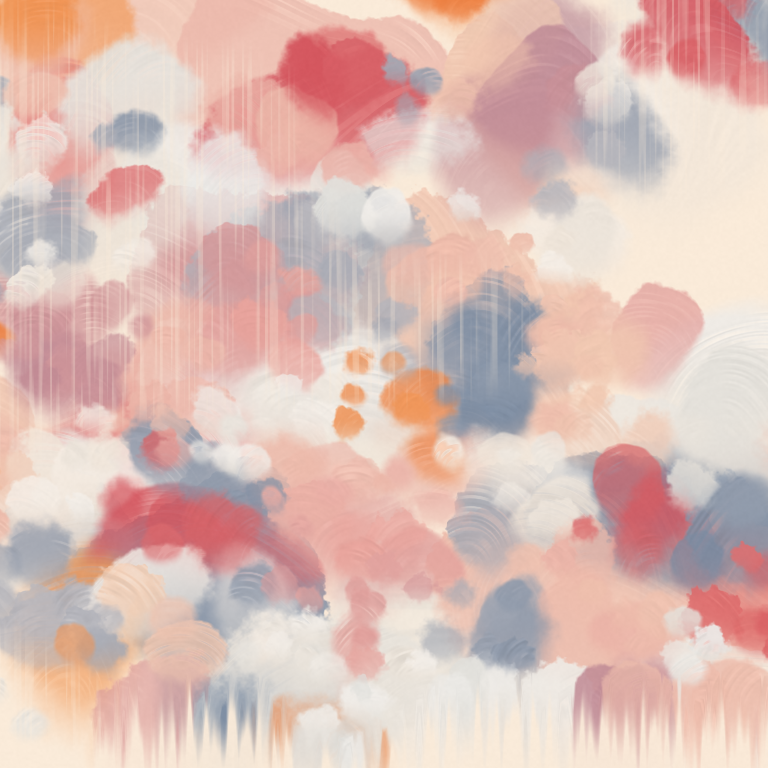
A Shadertoy shader for this background:

```glsl
// Painterly clouds: round brush dabs in pastel pigments over a cream ground.
// Jittered grids of dabs, coarse to fine, take their pigment from warped
// colour clusters; each has a firm crown, a fading base and bristle arcs.

#define GROUND vec3(0.98, 0.92, 0.85)
#define WHITE vec3(0.97, 0.96, 0.95)
#define CLUSTERS 7.0        // colour clusters across the canvas
#define SEED 4.0
#define EDGE 0.006          // width of the firmest edge
#define BRISTLES 330.0      // bristle lines across the canvas
#define BRISTLE_DEPTH 0.16
#define BARE 0.88           // lower value leaves more ground unpainted
#define DRIP 0.10           // height of the dripping hem
#define GRAIN 0.018

float hash(vec2 p) {
    vec3 q = fract(p.xyx * 0.1031);
    q += dot(q, q.yzx + 33.33);
    return fract((q.x + q.y) * q.z);
}

vec2 hash2(vec2 p) { return vec2(hash(p), hash(p + 57.0)); }

float noise(vec2 p) {
    vec2 i = floor(p), f = fract(p);
    f = f * f * (3.0 - 2.0 * f);
    return mix(mix(hash(i), hash(i + vec2(1, 0)), f.x),
               mix(hash(i + vec2(0, 1)), hash(i + 1.0), f.x), f.y);
}

float fbm(vec2 p) {
    return 0.55 * noise(p) + 0.3 * noise(p * 2.1 + 7.0) + 0.15 * noise(p * 4.3 + 19.0);
}

// Pigment family from u, shade within the family from v
vec3 pigment(float u, float v) {
    if (u < 0.29) return mix(vec3(0.84, 0.86, 0.86), vec3(0.97, 0.90, 0.83), v);
    if (u < 0.50) return mix(vec3(0.91, 0.67, 0.64), vec3(0.95, 0.81, 0.70), v);
    if (u < 0.72) return mix(vec3(0.43, 0.51, 0.61), vec3(0.76, 0.74, 0.75), v);
    if (u < 0.85) return mix(vec3(0.69, 0.50, 0.57), vec3(0.93, 0.65, 0.61), v);
    if (u < 0.93) return mix(vec3(0.80, 0.26, 0.32), vec3(0.91, 0.52, 0.48), v);
    return mix(vec3(0.92, 0.41, 0.16), vec3(0.95, 0.64, 0.38), v);
}

// Nearest cluster gives the pigment; x = family, y = shade
vec2 cluster(vec2 p) {
    vec2 g = p * CLUSTERS + 1.2 * (vec2(fbm(p * 6.0), fbm(p * 6.0 + 31.0)) - 0.5);
    vec2 cell = floor(g), best = cell;
    float nearest = 9.0;
    for (int j = -1; j <= 1; j++)
    for (int i = -1; i <= 1; i++) {
        vec2 id = cell + vec2(i, j);
        vec2 d = id + 0.15 + 0.7 * hash2(id + SEED) - g;
        if (dot(d, d) < nearest) { nearest = dot(d, d); best = id; }
    }
    // Low-discrepancy steps share out the families; orange sits in the middle
    float family = 0.96 + dot(best - 3.0, vec2(0.7549, 0.5698));
    return vec2(fract(family + 0.06 * (hash(best + 3.0) - 0.5)), hash(best + 11.0));
}

bool isBare(vec2 p) {
    return noise(p * 3.0 + SEED * 5.0) + 0.35 * length(p - 0.5) > BARE;
}

// One layer of dabs, upper rows first so lower billows overlap them
void dabs(inout vec3 col, vec2 p, float grid, float cover, float seed) {
    vec2 sway = vec2(noise(p * 4.0 + seed), noise(p * 4.0 + seed + 23.0)) - 0.5;
    vec2 g = p * grid + 0.9 * sway, cell = floor(g);
    float lump = 0.3 * (fbm(g * 1.8 + seed) - 0.5);
    float ragged = grid * 0.03 * (fbm(p * 85.0 + seed) - 0.5);
    for (int j = 1; j >= -1; j--)
    for (int i = -1; i <= 1; i++) {
        vec2 id = cell + vec2(i, j), key = id + seed;
        vec2 jitter = hash2(key) - 0.5;
        vec2 centre = id + 0.5 + 0.6 * jitter, at = centre / grid;
        float group = smoothstep(0.3, 0.6, noise(at * 4.5 + seed));
        if (hash(key + 5.0) > cover * mix(group, 1.0, cover * cover) || isBare(at)) continue;

        // Silhouette: firm crown, soft base
        vec2 d = g - centre;
        float radius = mix(0.55, 0.85, hash(key + 8.0));
        float tail = smoothstep(0.3, -0.9, d.y / radius);
        float dry = hash(key + 13.0), blur = hash(key + 21.0);
        vec2 squash = 1.0 + 0.4 * hash2(key + 43.0);
        float inside = radius - length(d * squash) + lump + dry * ragged;
        float firm = mix(EDGE * grid, 0.45, blur * blur);
        float alpha = smoothstep(0.0, mix(firm, 0.55, tail), inside) * mix(0.97, 0.5, tail);
        alpha *= mix(0.6, 1.0, hash(key + 51.0));
        if (alpha < 0.002) continue;

        // Pigment with a lit crown on the pale dabs
        vec2 tone = cluster(at + 0.03 * jitter);
        vec3 paint = pigment(tone.x, mix(tone.y, hash(key + 17.0), 0.4));
        float pale = 1.0 - step(0.29, tone.x);
        paint = mix(paint, WHITE, (0.06 + 0.6 * pale) * (1.0 - tail) * hash(key + 29.0));

        // Broken bristle arcs round a pivot low in the dab
        vec2 arm = d + vec2(1.4 * jitter.x, 0.5);
        float line = noise(vec2(length(arm) / grid * BRISTLES, atan(arm.x, arm.y) * 2.0 + 17.0 * dry));
        float comb = mix(0.2, 1.0, pow(hash(key + 37.0), 3.0)) * (1.0 - tail);
        comb *= smoothstep(0.3, 0.6, noise(g * 2.0 + 61.0 * dry));
        paint *= 1.0 + BRISTLE_DEPTH * comb * (line - 0.5);
        alpha *= 1.0 - 0.45 * comb * smoothstep(0.5, 0.85, line);
        col = mix(col, paint, alpha);
    }
}

void mainImage(out vec4 fragColor, in vec2 fragCoord) {
    vec2 p = fragCoord / iResolution.y;

    // Stretch the paint downwards below an uneven hem
    float hem = DRIP * smoothstep(0.35, 0.7, noise(vec2(p.x * 4.5, 8.0)))
              * (0.7 + 0.6 * noise(vec2(p.x * 130.0, 3.0)));
    float drop = max(hem - p.y, 0.0);
    vec2 q = p + vec2(0.0, 0.7 * drop);

    vec3 col = GROUND;
    dabs(col, q, 4.0, 1.0, 10.0 + SEED);
    dabs(col, q, 5.5, 1.0, 310.0 + SEED);
    dabs(col, q, 8.0, 0.95, 70.0 + SEED);
    dabs(col, q, 11.5, 0.8, 250.0 + SEED);
    dabs(col, q, 16.0, 0.55, 130.0 + SEED);
    dabs(col, q, 24.0, 0.3, 190.0 + SEED);

    // Drips thin out into the ground, fine dry streaks drag across it
    float run = noise(vec2(p.x * 190.0, p.y * 3.0));
    col = mix(col, GROUND, 0.95 * smoothstep(0.01, 0.04 + 0.1 * run, drop));
    float streak = smoothstep(0.5, 0.85, noise(vec2(p.x * 300.0, p.y * 7.0)));
    col = mix(col, GROUND, 0.3 * streak * smoothstep(0.68, 0.85, noise(p * 3.5 + 40.0)));

    col += GRAIN * (fbm(p * 260.0) - 0.5);
    fragColor = vec4(clamp(col, 0.0, 1.0), 1.0);
}
```
